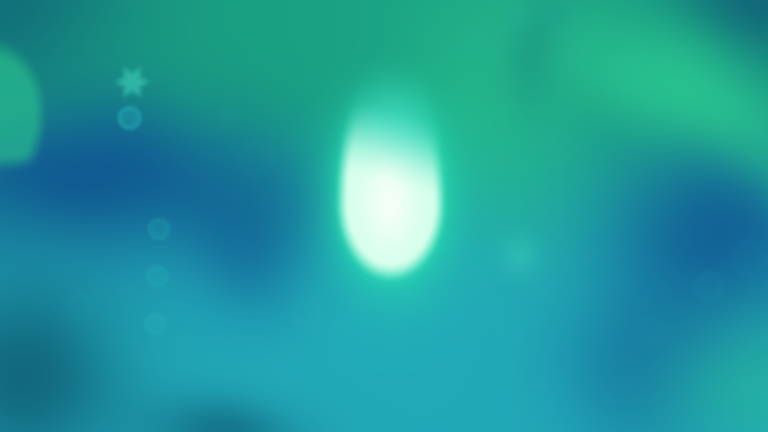
Give the GLSL for this background, as a Shadertoy shader.

```glsl
const vec3 TOP_GREEN = vec3(0.10, 0.63, 0.51);
const vec3 LOW_TEAL = vec3(0.13, 0.66, 0.72);
const vec3 DEEP_BLUE = vec3(0.06, 0.34, 0.57);
const vec3 SHADOW = vec3(0.06, 0.38, 0.47);
const vec3 LEAF_GREEN = vec3(0.16, 0.76, 0.56);
const vec3 HALO_GREEN = vec3(0.15, 0.87, 0.68);
const vec3 PLUME_CYAN = vec3(0.28, 0.87, 0.77);
const vec3 FLAME_PALE = vec3(0.83, 1.00, 0.92);
const vec3 FLAME_WHITE = vec3(0.98, 1.00, 0.97);
const vec3 BOKEH_TINT = vec3(0.16, 0.72, 0.74);

const vec2 FLAME_CENTER = vec2(0.905, 0.53);
const float FLAME_WIDTH = 0.116;
const float FLAME_DROP = 0.165;
const float FLAME_RISE = 0.31;
const float HALO_REACH = 0.045;
const float WARP = 0.012;
const int BOKEH_COUNT = 28;

vec2 hash2(float n) {
    return fract(sin(vec2(n, n + 17.3) * vec2(127.1, 311.7)) * 4375.85);
}

// Layered sines bend the soft shapes
vec2 warp(vec2 p) {
    vec2 w = sin(p.yx * 9.0 + vec2(0.4, 2.1));
    w += 0.5 * sin(p.yx * 19.0 + p * 7.0 + vec2(1.7, 0.3));
    return p + WARP * w;
}

// Rotated Gaussian spot
float blob(vec2 p, vec2 center, vec2 radius, float angle) {
    float c = cos(angle), s = sin(angle);
    vec2 q = mat2(c, -s, s, c) * (p - center) / radius;
    return exp(-dot(q, q));
}

// Soft disc with a faint rim
float bokeh(vec2 p, vec2 center, float radius) {
    float d = length(p - center) / radius;
    return smoothstep(1.15, 0.7, d) * (0.6 + 0.4 * smoothstep(0.3, 0.9, d));
}

vec3 backdrop(vec2 p) {
    vec3 col = mix(LOW_TEAL, TOP_GREEN, smoothstep(0.35, 0.82, p.y));

    // Blue depths
    col = mix(col, DEEP_BLUE, 0.95 * blob(p, vec2(0.20, 0.59), vec2(0.48, 0.19), -0.08));
    col = mix(col, DEEP_BLUE, 0.50 * blob(p, vec2(0.57, 0.46), vec2(0.14, 0.16), 0.0));
    col = mix(col, DEEP_BLUE, 0.85 * blob(p, vec2(1.66, 0.46), vec2(0.27, 0.24), -0.4));
    col = mix(col, DEEP_BLUE, 0.45 * blob(p, vec2(1.50, 0.16), vec2(0.18, 0.22), 0.0));

    // Shadows at the rim
    col = mix(col, SHADOW, 0.90 * blob(p, vec2(0.06, 0.14), vec2(0.25, 0.21), -0.7));
    col = mix(col, SHADOW, 0.70 * blob(p, vec2(0.52, 0.00), vec2(0.17, 0.08), 0.0));
    col = mix(col, SHADOW, 0.75 * blob(p, vec2(0.00, 1.00), vec2(0.30, 0.20), 0.0));
    col = mix(col, SHADOW, 0.90 * blob(p, vec2(1.78, 1.00), vec2(0.26, 0.16), -0.4));

    // Green light
    col = mix(col, LEAF_GREEN, 0.55 * blob(p, vec2(1.15, 0.75), vec2(0.22, 0.32), 0.2));
    col = mix(col, SHADOW, 0.30 * blob(p, vec2(1.26, 0.91), vec2(0.06, 0.14), -0.2));
    col = mix(col, LEAF_GREEN, 0.95 * blob(p, vec2(1.59, 0.785), vec2(0.34, 0.125), -0.5));
    col = mix(col, LEAF_GREEN, 0.40 * blob(p, vec2(1.76, 0.10), vec2(0.20, 0.16), 0.0));

    // Pale patch cut by the left side
    float patchEdge = length((p - vec2(0.0, 0.74)) / vec2(0.10, 0.16));
    float patchMask = smoothstep(1.2, 0.8, patchEdge) * smoothstep(0.60, 0.65, p.y);
    return mix(col, LEAF_GREEN, 0.65 * patchMask);
}

vec3 addBokeh(vec3 col, vec2 p) {
    // Faint scatter
    for (int i = 0; i < BOKEH_COUNT; i++) {
        vec2 h = hash2(float(i) + 3.0);
        vec2 size = hash2(float(i) + 61.0);
        float disc = bokeh(p, h * vec2(1.78, 1.0), mix(0.02, 0.055, size.x));
        col = mix(col, BOKEH_TINT, 0.10 * size.y * disc);
    }
    // Column of dim discs
    for (int i = 0; i < 3; i++) {
        vec2 c = vec2(0.36 + 0.004 * float(i), 0.25 + 0.11 * float(i));
        col = mix(col, BOKEH_TINT, 0.28 * bokeh(p, c, 0.028));
    }
    // Six-pointed spark with its companion, and a soft spot on the right
    vec2 q = p - vec2(0.306, 0.81);
    float r = length(q) * (1.0 - 0.16 * cos(6.0 * atan(q.y, q.x + 1e-5)));
    col = mix(col, PLUME_CYAN, 0.50 * smoothstep(0.042, 0.012, r));
    col = mix(col, BOKEH_TINT, 0.50 * bokeh(p, vec2(0.30, 0.727), 0.030));
    return mix(col, PLUME_CYAN, 0.28 * blob(p, vec2(1.204, 0.41), vec2(0.045), 0.0));
}

vec3 addFlame(vec3 col, vec2 p) {
    vec2 q = p - FLAME_CENTER;
    float reach = q.y < 0.0 ? FLAME_DROP : FLAME_RISE;
    float d = (length(q / vec2(FLAME_WIDTH, reach)) - 1.0) * FLAME_WIDTH;
    float fade = smoothstep(0.90, 0.58, p.y);

    float halo = exp(-max(d, 0.0) / HALO_REACH);
    col = mix(col, HALO_GREEN, 0.85 * halo * fade);
    float plume = smoothstep(0.03, -0.06, d) * smoothstep(0.92, 0.68, p.y);
    col = mix(col, PLUME_CYAN, 0.80 * plume);
    float body = smoothstep(0.016, -0.020, d) * smoothstep(0.76, 0.56, p.y + 0.3 * q.x);
    col = mix(col, FLAME_PALE, body);
    return mix(col, FLAME_WHITE, 0.85 * body * blob(p, vec2(0.90, 0.53), vec2(0.06, 0.10), 0.0));
}

void mainImage(out vec4 fragColor, in vec2 fragCoord) {
    vec2 p = fragCoord / iResolution.y;
    vec3 col = backdrop(warp(p));
    col = addBokeh(col, p);
    col = addFlame(col, p);
    fragColor = vec4(clamp(col, 0.0, 1.0), 1.0);
}
```
